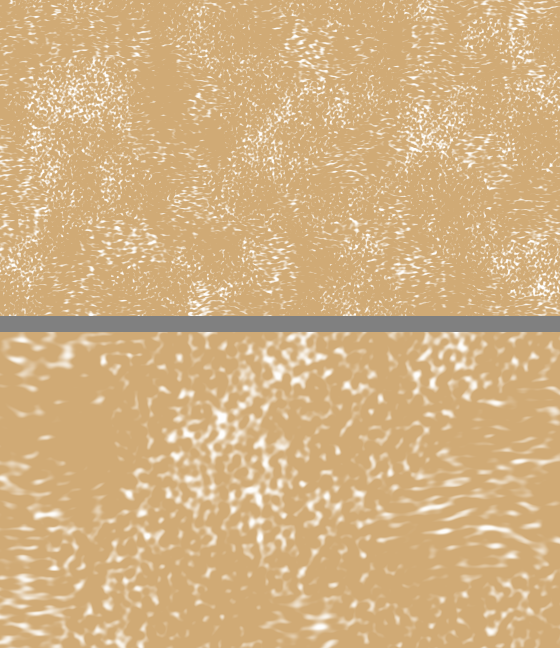
Top, the full canvas; bottom, a detail of the centre.
Reproduce this texture procedurally as a WebGL 2 fragment shader.

```glsl
#version 300 es
precision highp float;
// Worn tan paper dusted with small white specks and short, flat flakes.
// Fine gradient noise gives the grains, a coarse layered noise sets where they
// gather, and a soft threshold on their sum decides how white each spot is.

uniform vec2 u_resolution;
out vec4 fragColor;

const vec3 PAPER = vec3(0.816, 0.667, 0.459);
const vec3 CHIP = vec3(1.0, 0.998, 0.99);

// Noise cells per canvas height
const vec2 SPECK_FREQ = vec2(86.0, 80.0);
const vec2 SPECK_FINE_FREQ = vec2(124.0, 116.0);
const vec2 FLAKE_FREQ = vec2(36.0, 102.0);
const vec2 FLAKE_FINE_FREQ = vec2(62.0, 128.0);
const vec2 PATCH_FREQ = vec2(4.2, 3.0);
const vec2 ZONE_FREQ = vec2(3.4, 4.6);

const float SPECK_TURN = 0.6;      // radians
const float FLAKE_BEND = 0.03;     // vertical waviness of the flakes
const float BEND_FREQ = 5.0;
const int PATCH_OCTAVES = 4;
const float PATCH_GAIN = 0.85;
const float GRAIN_WEIGHT = 0.86;
const float PATCH_WEIGHT = 0.53;
const float WEAR_START = 0.0;      // soft threshold, in standard deviations
const float WEAR_FULL = 3.2;
const float NOISE_DEVIATION = 0.2; // typical spread of one noise layer
const float TAU = 6.28318;

uint hash(ivec2 cell) {
    uvec2 q = uvec2(cell) * uvec2(1597334677u, 3812015801u);
    uint h = q.x ^ q.y;
    h = (h ^ (h >> 16)) * 2246822519u;
    h = (h ^ (h >> 13)) * 3266489917u;
    return h ^ (h >> 16);
}

vec2 gradientAt(ivec2 cell) {
    float angle = float(hash(cell) & 1023u) * TAU / 1024.0;
    return vec2(cos(angle), sin(angle));
}

float gradientNoise(vec2 p) {
    ivec2 i = ivec2(floor(p));
    vec2 f = fract(p);
    vec2 w = f * f * f * (f * (f * 6.0 - 15.0) + 10.0);
    float a = dot(gradientAt(i), f);
    float b = dot(gradientAt(i + ivec2(1, 0)), f - vec2(1.0, 0.0));
    float c = dot(gradientAt(i + ivec2(0, 1)), f - vec2(0.0, 1.0));
    float d = dot(gradientAt(i + ivec2(1, 1)), f - vec2(1.0, 1.0));
    return mix(mix(a, b, w.x), mix(c, d, w.x), w.y);
}

// Two noise layers scaled to unit deviation
float grainPair(vec2 p, vec2 freq, vec2 fineFreq) {
    float sum = gradientNoise(p * freq) + gradientNoise(p * fineFreq + 37.4);
    return sum / (NOISE_DEVIATION * sqrt(2.0));
}

// Layered patches scaled to unit deviation
float patchDensity(vec2 p) {
    vec2 q = p * PATCH_FREQ + vec2(11.3, 5.7);
    float sum = 0.0, power = 0.0, amp = 1.0;
    for (int k = 0; k < PATCH_OCTAVES; k++) {
        sum += amp * gradientNoise(q);
        power += amp * amp;
        amp *= PATCH_GAIN;
        q = q * 2.03 + vec2(17.2, 9.6);
    }
    return sum / (NOISE_DEVIATION * sqrt(power));
}

void main() {
    vec2 p = gl_FragCoord.xy / u_resolution.y;

    // Round specks on a turned grid
    float c = cos(SPECK_TURN), s = sin(SPECK_TURN);
    float specks = grainPair(mat2(c, s, -s, c) * p, SPECK_FREQ, SPECK_FINE_FREQ);

    // Flat flakes with a gentle bend
    vec2 bent = p + vec2(0.0, FLAKE_BEND * gradientNoise(p * BEND_FREQ + 71.0));
    float flakes = grainPair(bent, FLAKE_FREQ, FLAKE_FINE_FREQ);

    // Zones of either grain, blended at constant contrast
    float zone = gradientNoise(p * ZONE_FREQ + 53.6)
               + 0.5 * gradientNoise(p * ZONE_FREQ * 2.6 + 29.1);
    float share = smoothstep(-0.12, 0.16, zone);
    float grain = mix(specks, flakes, share) / length(vec2(1.0 - share, share));

    // Grains gather in the patches
    float wear = GRAIN_WEIGHT * grain + PATCH_WEIGHT * patchDensity(p);
    float coverage = smoothstep(WEAR_START, WEAR_FULL, wear);
    fragColor = vec4(mix(PAPER, CHIP, coverage), 1.0);
}
```
